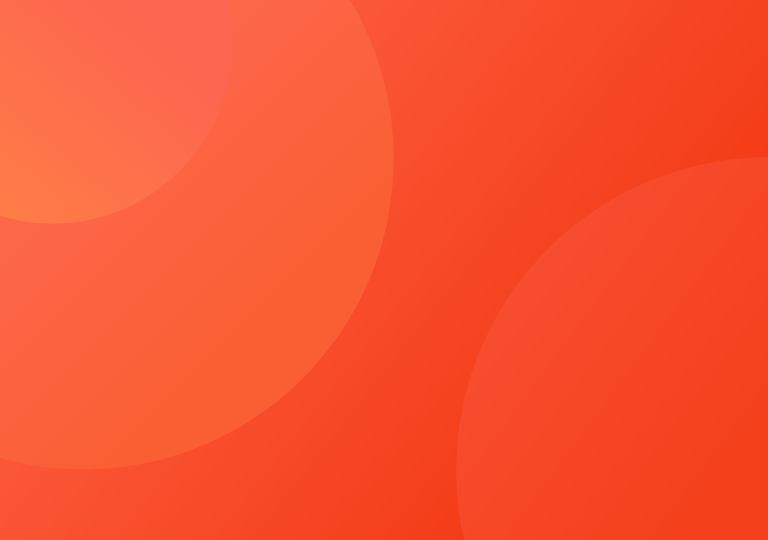
This background is drawn by a Shadertoy shader. Its source:

```glsl
// Three large soft-toned discs over a diagonal coral to vermilion gradient.

// Each disc: centre x, centre y, radius, in units of the canvas height
const vec3 DISC_LARGE = vec3(0.154, 0.706, 0.575);
const vec3 DISC_SMALL = vec3(0.097, 0.920, 0.334);
const vec3 DISC_RIGHT = vec3(1.425, 0.129, 0.580);

// Each gradient axis: start point, end point
const vec4 AXIS_BACK  = vec4(0.439, 0.654, 1.010, 0.204);
const vec4 AXIS_LARGE = vec4(0.247, 0.753, 0.520, 0.480);
const vec4 AXIS_SMALL = vec4(0.000, 0.628, 0.277, 0.952);
const vec4 AXIS_RIGHT = vec4(0.907, 0.387, 1.333, 0.070);

const vec3 CORAL       = vec3(0.980, 0.340, 0.215);
const vec3 VERMILION   = vec3(0.955, 0.238, 0.095);
const vec3 SALMON      = vec3(0.990, 0.400, 0.285);
const vec3 TANGERINE   = vec3(0.980, 0.372, 0.205);
const vec3 APRICOT     = vec3(1.000, 0.485, 0.280);
const vec3 PINK        = vec3(0.990, 0.395, 0.310);
const vec3 SCARLET     = vec3(0.972, 0.300, 0.185);
const vec3 DEEP_ORANGE = vec3(0.957, 0.250, 0.105);

// Linear gradient between the two ends of an axis
vec3 gradient(vec2 p, vec4 axis, vec3 startColor, vec3 endColor) {
    vec2 span = axis.zw - axis.xy;
    float t = dot(p - axis.xy, span) / dot(span, span);
    return mix(startColor, endColor, clamp(t, 0.0, 1.0));
}

// Antialiased disc coverage
float discMask(vec2 p, vec3 disc) {
    float dist = length(p - disc.xy) - disc.z;
    return clamp(0.5 - dist * iResolution.y, 0.0, 1.0);
}

void mainImage(out vec4 fragColor, in vec2 fragCoord) {
    vec2 p = fragCoord / iResolution.y;
    // Keep the right-hand disc and gradients in place at other aspect ratios
    p.x *= 1.4222 * iResolution.y / iResolution.x;

    vec3 color = gradient(p, AXIS_BACK, CORAL, VERMILION);

    // Discs, from back to front
    vec3 rightColor = gradient(p, AXIS_RIGHT, SCARLET, DEEP_ORANGE);
    color = mix(color, rightColor, discMask(p, DISC_RIGHT));

    vec3 largeColor = gradient(p, AXIS_LARGE, SALMON, TANGERINE);
    color = mix(color, largeColor, discMask(p, DISC_LARGE));

    vec3 smallColor = gradient(p, AXIS_SMALL, APRICOT, PINK);
    color = mix(color, smallColor, discMask(p, DISC_SMALL));

    fragColor = vec4(color, 1.0);
}
```
